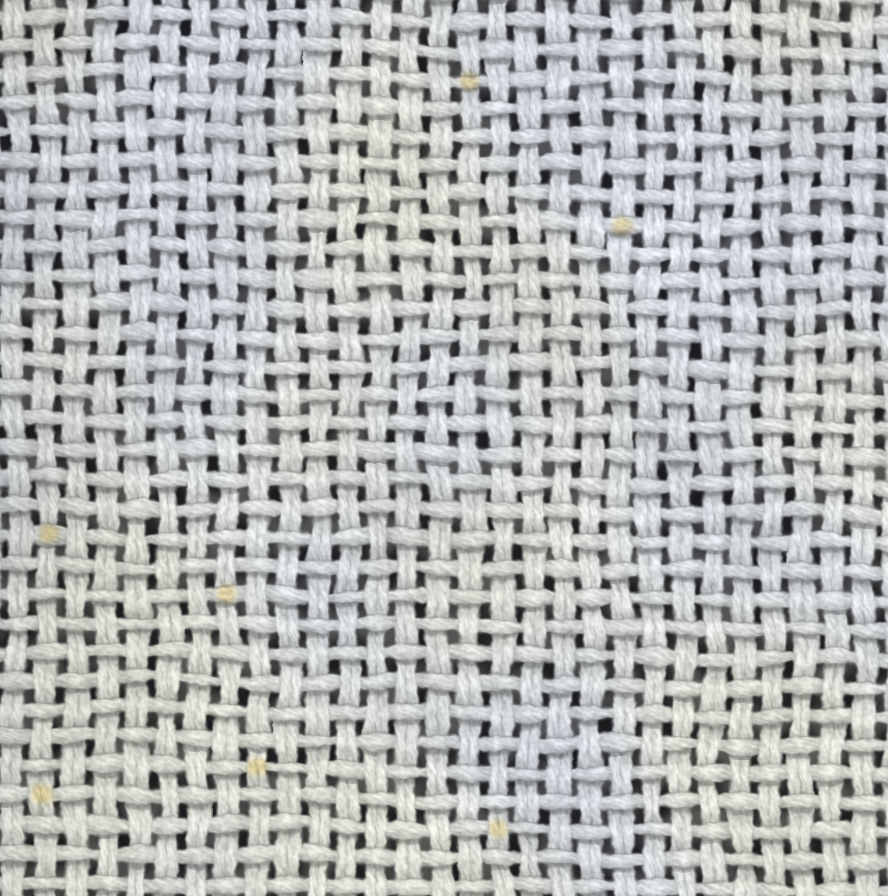
A Shadertoy shader for this texture:

```glsl
// Loose plain-weave cloth: paired vertical warp strands crossed by single round wefts.
// Each yarn rises and dips as a sine of the other axis; the higher yarn is drawn on top.
// Gradient noise bends the grid, swells the yarns, and adds fibres, flecks and stains.

const float PI = 3.14159265;
const vec2 THREADS = vec2(29.3, 31.0);    // warps across, wefts down
const float ROW_TILT = 0.3;               // drop of a weft across the cloth, in rows
const float BEND = 0.30;                  // slow waviness of the grid
const float WARP_HALF = 0.365;            // half widths, in cells
const float WEFT_HALF = 0.245;
const float SWELL = 0.17;                 // uneven yarn thickness
const float DRIFT = 0.13;                 // sideways wander of each yarn
const float EDGE_SOFT = 0.075;
const float FIBRE = 0.30;                 // contrast of the fibres
const float FLECK_SHARE = 0.004;          // share of cells with a straw fleck
const vec3 HOLE_DARK = vec3(0.11, 0.11, 0.12);
const vec3 HOLE_PALE = vec3(0.40, 0.40, 0.40);
const vec3 YARN_SHADE = vec3(0.42, 0.425, 0.425);
const vec3 YARN_LIGHT = vec3(0.885, 0.895, 0.89);
const vec3 STRAW = vec3(0.98, 0.92, 0.74);
const vec3 COOL = vec3(0.975, 0.985, 1.03);
const vec3 WARM = vec3(1.01, 1.005, 0.965);

float hash(vec2 p) {
    vec3 q = fract(p.xyx * vec3(0.1031, 0.1030, 0.0973));
    q += dot(q, q.yzx + 33.33);
    return fract((q.x + q.y) * q.z);
}

float cornerSlope(vec2 corner, vec2 offset) {
    float angle = 2.0 * PI * hash(corner);
    return dot(vec2(cos(angle), sin(angle)), offset);
}

// Gradient noise, roughly -0.7 to 0.7
float noise(vec2 p) {
    vec2 i = floor(p), f = p - i;
    vec2 u = f * f * f * (f * (f * 6.0 - 15.0) + 10.0);
    vec2 e = vec2(1.0, 0.0);
    return mix(mix(cornerSlope(i, f), cornerSlope(i + e.xy, f - e.xy), u.x),
               mix(cornerSlope(i + e.yx, f - e.yx), cornerSlope(i + e.xx, f - e.xx), u.x), u.y);
}

// Round cross-section: 1 on the axis, 0 at the sides
float roundness(float v) {
    return sqrt(max(0.0, 1.0 - v * v));
}

float cover(float dist, float halfWidth, float soft) {
    return 1.0 - smoothstep(halfWidth - soft, halfWidth + soft, abs(dist));
}

vec3 yarnColour(float light) {
    return mix(YARN_SHADE, YARN_LIGHT, clamp(light, 0.0, 1.15));
}

void mainImage(out vec4 fragColor, in vec2 fragCoord) {
    vec2 uv = fragCoord / iResolution.xy;
    vec2 p = uv * THREADS + 50.0;
    float soft = max(EDGE_SOFT, THREADS.y / iResolution.y);

    // Bent grid with fuzzy yarn edges
    p.y += ROW_TILT * uv.x;
    vec2 flat_p = p;
    p += BEND * vec2(noise(flat_p * 0.23), noise(flat_p * 0.21 + 37.0));
    p += 0.07 * vec2(noise(flat_p * 3.7), noise(flat_p * 3.7 + 19.0));
    vec2 cell = floor(p);
    vec2 parity = 1.0 - 2.0 * mod(cell, 2.0);

    // Each yarn wanders and swells along its own length
    vec2 warpKey = vec2(cell.x * 5.37 + 0.4, p.y * 0.65);
    vec2 weftKey = vec2(p.x * 0.65, cell.y * 5.37 + 0.4);
    float warpDist = p.x - cell.x - 0.5 + DRIFT * noise(warpKey + 71.0);
    float weftDist = p.y - cell.y - 0.5 + DRIFT * noise(weftKey + 93.0);
    float warpHalf = WARP_HALF + SWELL * noise(warpKey);

    // Over and under
    float warpLift = parity.x * sin(PI * p.y);
    float weftLift = -parity.y * sin(PI * p.x);
    float weftHalf = WEFT_HALF + SWELL * noise(weftKey) + 0.03 * weftLift;
    float warpV = warpDist / warpHalf;
    float weftV = weftDist / weftHalf;

    // Fibres run along the strands with a slight twist
    float warpFibre = noise(vec2(p.x * 8.0 + p.y * 2.0, p.y * 2.6));
    float weftFibre = noise(vec2(p.x * 2.6, p.y * 8.0 + p.x * 2.5) + 11.0);
    float fuzz = 0.5 * noise(flat_p * 6.5) + 0.4 * noise(flat_p * 1.3);

    // Warp is two strands with a groove; weft is one strand lit from above
    float groove = 0.12 * noise(warpKey * vec2(1.0, 2.0) + 7.0);
    float strand = roundness(2.0 * abs(warpV + groove) - 1.0);
    float warpLight = 0.38 + 0.30 * strand + 0.17 * (1.0 + warpLift)
                    + FIBRE * (warpFibre + fuzz);
    float weftLight = 0.36 + 0.48 * roundness(weftV) + 0.16 * clamp(weftV, -1.0, 1.0)
                    + 0.12 * weftLift + FIBRE * (weftFibre + fuzz);
    vec3 warpCol = yarnColour(warpLight);
    vec3 weftCol = yarnColour(weftLight);

    // Contact shadow of the upper weft on the warp, mostly below it
    float shadow = 1.0 - smoothstep(weftHalf, weftHalf + 0.17, abs(weftDist + 0.07));
    warpCol *= 1.0 - 0.24 * shadow * smoothstep(0.0, 0.6, weftLift);

    // Gaps, then both stacking orders blended by height
    float depth = smoothstep(-0.35, 0.45, noise(flat_p * 0.9 + 5.0));
    vec3 hole = mix(HOLE_DARK, HOLE_PALE, 0.75 * depth);
    float warpCover = cover(warpDist, warpHalf, soft);
    float weftCover = cover(weftDist, weftHalf, soft);
    vec3 warpOnTop = mix(mix(hole, weftCol, weftCover), warpCol, warpCover);
    vec3 weftOnTop = mix(mix(hole, warpCol, warpCover), weftCol, weftCover);
    float rise = 0.5 * (warpLift - weftLift) + 0.25 * (strand - roundness(weftV));
    vec3 col = mix(weftOnTop, warpOnTop, smoothstep(-0.12, 0.12, rise));

    // Straw flecks, faint stains and a dimmer left side
    float fleck = step(1.0 - FLECK_SHARE, hash(cell + 3.0));
    fleck *= 1.0 - smoothstep(0.15, 0.5, length(p - cell - 0.5));
    col *= mix(vec3(1.0), STRAW, fleck);
    float stain = noise(uv * 3.5 + 8.0) + 0.5 * (0.5 - uv.y);
    col *= mix(COOL, WARM, smoothstep(-0.4, 0.4, stain));
    col *= 0.95 + 0.05 * smoothstep(0.0, 0.25, uv.x) + 0.05 * noise(uv * 6.0);
    fragColor = vec4(clamp(col, 0.0, 1.0), 1.0);
}
```
